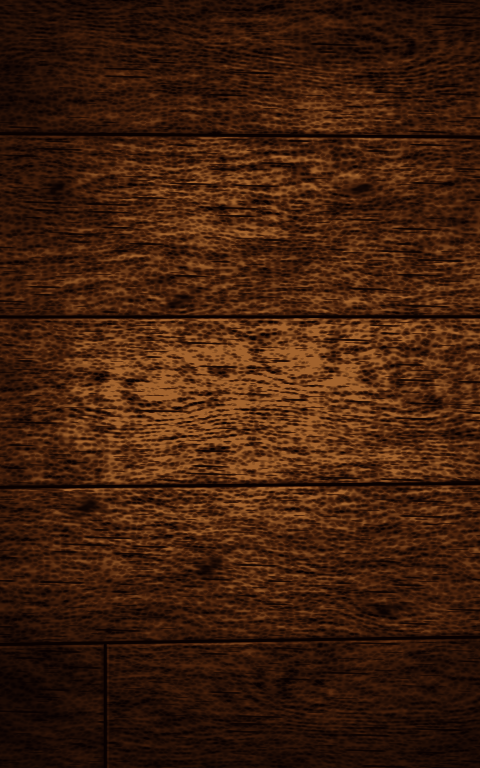
Reproduce this texture procedurally as a WebGL 1 fragment shader.

```glsl
precision highp float;
// Dark stained wooden boards stacked in five rows, with one butt joint in the lowest.
// Rings are contours of a height field bulging around knots; stretched noise adds
// fibres, cellular noise adds grit and dashes, and a broad vignette lights the middle.

uniform vec2 u_resolution;

const vec3 SHADOW = vec3(0.03, 0.003, 0.005);
const vec3 UMBER = vec3(0.29, 0.133, 0.045);
const vec3 HONEY = vec3(0.63, 0.385, 0.175);
const float BOARD_LENGTH = 0.625;   // span over which knots are spread
const float JOINT_X = 0.137;        // butt joint in the lowest row
const float GAP = 0.0019;           // half width of the dark gaps
const float RIM = 0.0011;           // half width of the lit board edges
const float RING_FREQ = 88.0;
const vec2 FIBRE_SCALE = vec2(17.0, 150.0);
const vec2 HAIR_SCALE = vec2(75.0, 350.0);
const vec2 GRIT_SCALE = vec2(120.0, 220.0);
const vec2 PORE_SCALE = vec2(12.0, 100.0);
const float PORE_DENSITY = 0.2;
const float CONTRAST = 1.1;
const vec2 LIGHT_CENTRE = vec2(0.58, 0.53);
const vec2 LIGHT_FALLOFF = vec2(1.4, 2.25);
const float LIGHT_PEAK = 1.5;

float hash(vec2 p) {
  return fract(sin(dot(p, vec2(127.1, 311.7))) * 43758.55);
}

float noise(vec2 p) {
  vec2 i = floor(p), f = fract(p);
  f *= f * (3.0 - 2.0 * f);
  return mix(mix(hash(i), hash(i + vec2(1.0, 0.0)), f.x),
             mix(hash(i + vec2(0.0, 1.0)), hash(i + 1.0), f.x), f.y);
}

// Distance to the nearest scattered cell point
float cellular(vec2 p) {
  vec2 i = floor(p), f = fract(p);
  float nearest = 2.0;
  for (int y = -1; y <= 1; y++)
    for (int x = -1; x <= 1; x++) {
      vec2 o = vec2(float(x), float(y));
      vec2 jitter = vec2(hash(i + o), hash(i + o + 41.3));
      nearest = min(nearest, length(o + jitter - f));
    }
  return nearest;
}

// Height of the gap under a row: rows narrow downwards and tilt slightly
float seam(float row, float x) {
  return 0.826 - 0.2472 * row + 0.0085 * row * row + (0.0075 * row - 0.007) * x;
}

// Layered sines that bend the grain
float waver(vec2 p, float seed) {
  return 0.008 * sin(9.0 * p.x + 18.0 * p.y + seed)
       + 0.004 * sin(23.0 * p.x - 31.0 * p.y + 2.3 * seed)
       + 0.0015 * sin(61.0 * p.x + 70.0 * p.y + 4.1 * seed);
}

// Short dark dashes, one candidate in each staggered cell
float pores(vec2 p, float pixel) {
  vec2 cell = p * PORE_SCALE;
  cell.x += 7.0 * hash(vec2(floor(cell.y), 3.7));
  vec2 id = floor(cell), f = fract(cell) - 0.5;
  float reach = mix(0.15, 0.45, hash(id + 9.1));
  float soft = max(0.1, pixel * PORE_SCALE.y * 0.7);
  float dash = (1.0 - smoothstep(0.06, 0.06 + soft, abs(f.y)))
             * (1.0 - smoothstep(reach - 0.12, reach, abs(f.x)));
  return dash * step(hash(id), PORE_DENSITY);
}

void main() {
  vec2 p = gl_FragCoord.xy / u_resolution.y;
  vec2 uv = gl_FragCoord.xy / u_resolution;
  float pixel = 1.0 / u_resolution.y;

  // Row, board and distances to the board edges
  float row = 0.0;
  for (int k = 0; k < 4; k++) row += step(p.y, seam(float(k), p.x));
  float top = seam(row - 1.0, p.x), bottom = seam(row, p.x);
  float below = top - p.y, above = p.y - bottom;
  float side = mix(1.0, p.x - JOINT_X, step(3.5, row));
  float seed = 3.7 * row + 5.3 * step(side, 0.0);
  vec2 q = p + vec2(seed * 1.37, seed * 0.71);

  // Grain height, lifted around knots; odd rows show their dark cores
  float odd = mod(row, 2.0);
  float rough = noise(q * vec2(55.0, 130.0));
  float bend = waver(p, seed);
  float field = p.y + bend + 0.012 * noise(q * vec2(10.0, 28.0)) + 0.0016 * rough;
  float core = 0.0, figure = 0.0;
  for (int i = 0; i < 3; i++) {
    float n = float(i);
    float across = fract(0.375 + 0.53 * (row - 1.0) + 0.37 * n);
    float drop = 0.5 + mix(0.13, 0.4, odd) * cos(2.1 * n - 0.75 * (row - 1.0));
    vec2 d = p - vec2(across * BOARD_LENGTH, mix(top, bottom, drop));
    vec2 bulge = d / mix(vec2(0.115, 0.046), vec2(0.06, 0.028), odd);
    float swell = exp(-dot(bulge, bulge));
    field += mix(0.068, 0.036, odd) * swell;
    figure += swell;
    vec2 spot = d / vec2(0.013, 0.0075) + 1.6 * (rough - 0.5);
    core += odd * (0.75 * exp(-dot(spot, spot)) + 0.22 * exp(-0.09 * dot(spot, spot)));
  }

  // Rings near the knots, fibres and grit combine into the wood tone
  float patches = noise(q * vec2(7.0, 17.0));
  float clouds = noise(q * vec2(3.0, 8.0) + 5.0);
  float ring = 0.5 + 0.5 * sin(6.2832 * RING_FREQ * field);
  float ringDepth = mix(0.05, 0.16, patches) + 0.17 * min(figure, 1.0);
  vec2 along = vec2(q.x, q.y + 0.6 * bend);
  float fibre = noise(along * FIBRE_SCALE);
  float hair = noise(along * HAIR_SCALE);
  float grit = smoothstep(0.1, 0.7, cellular(along * GRIT_SCALE));
  float wood = 0.34 * (fibre - 0.5) + 0.42 * (hair - 0.5)
             + ringDepth * (ring - 0.5) + 0.26 * (grit - 0.5);
  wood = clamp(0.46 + CONTRAST * wood, 0.0, 1.0);
  vec2 slanted = q + vec2(0.0, 0.03 * p.x);
  wood *= 1.0 - 0.8 * pores(slanted, pixel);
  wood *= 1.0 - 0.5 * pores(slanted * 2.1, pixel * 2.1);
  wood *= 1.0 - min(core, 0.9);

  // Light and wear
  vec2 away = (uv - LIGHT_CENTRE) * LIGHT_FALLOFF;
  float light = LIGHT_PEAK * exp(-dot(away, away));
  float tone = wood * light * mix(0.62, 1.35, 0.5 * (patches + clouds));

  // Lit upper edges and dark gaps
  float edge = min(min(above, below), abs(side));
  float rim = min(abs(below - 2.0 * GAP), abs(side - 2.0 * GAP));
  float lit = 1.0 - smoothstep(RIM - pixel * 0.5, RIM + pixel, rim);
  tone *= mix(0.55, 1.0, smoothstep(0.0, 0.008, edge));
  tone += (0.05 + 0.34 * light) * mix(0.4, 1.0, fibre) * lit;
  tone *= smoothstep(GAP - pixel * 0.7, GAP + pixel * 0.7, edge);

  vec3 color = mix(SHADOW, UMBER, clamp(2.0 * tone, 0.0, 1.0));
  color = mix(color, HONEY, clamp(2.0 * tone - 1.0, 0.0, 1.0));
  gl_FragColor = vec4(color, 1.0);
}
```
